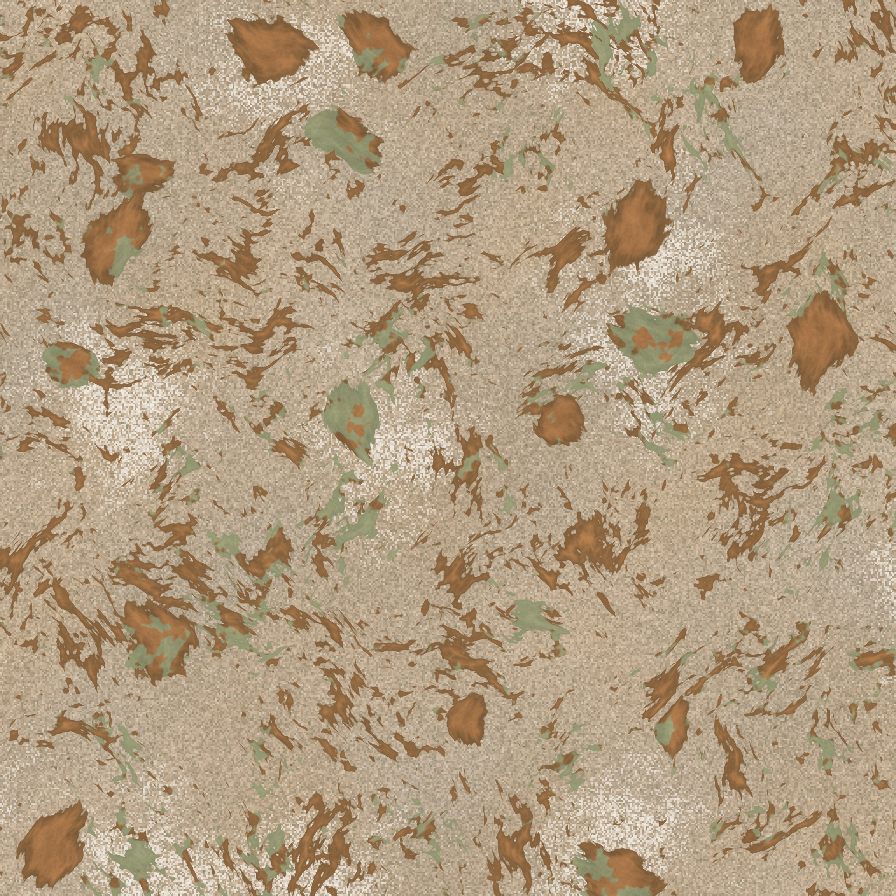
Give the GLSL for this texture, as a WebGL 2 fragment shader.

```glsl
#version 300 es
precision highp float;
// Weathered sandy plaster with flaked rust chips, green patina and white speckle.
uniform vec2 u_resolution;
out vec4 fragColor;

#define GRAIN_CELLS 512.0
#define CLUSTER_CELLS 9.0
#define PEBBLE_CELLS 8.0
#define SOLID_SHARE 0.27
#define FLAKE_COVER 0.15
#define PATINA_LEVEL 0.70
#define WHITE_AMOUNT 0.6
#define SAND_DARK vec3(0.635, 0.565, 0.465)
#define SAND_LIGHT vec3(0.835, 0.755, 0.655)
#define RUST_DARK vec3(0.51, 0.375, 0.235)
#define RUST_LIGHT vec3(0.64, 0.45, 0.28)
#define PATINA vec3(0.56, 0.59, 0.45)

float hash(vec2 p) {
    vec3 q = fract(p.xyx * vec3(0.1031, 0.1030, 0.0973));
    q += dot(q, q.yzx + 33.33);
    return fract((q.x + q.y) * q.z);
}

vec2 hash2(vec2 p) {
    vec3 q = fract(p.xyx * vec3(0.1031, 0.1030, 0.0973));
    q += dot(q, q.yzx + 33.33);
    return fract((q.xx + q.yz) * q.zy);
}

// Distances to the nearest and second nearest cell points.
vec2 cellular(vec2 p) {
    vec2 cell = floor(p), local = p - cell, nearest = vec2(9.0);
    for (int y = -1; y <= 1; y++)
    for (int x = -1; x <= 1; x++) {
        vec2 offset = vec2(x, y);
        vec2 d = offset + hash2(cell + offset) - local;
        float dist = dot(d, d);
        nearest = dist < nearest.x ? vec2(dist, nearest.x)
                                   : vec2(nearest.x, min(nearest.y, dist));
    }
    return sqrt(nearest);
}

// Three cellular octaves, centred near zero.
float layered(vec2 p) {
    return 0.5 * cellular(p).x + 0.3 * cellular(p * 2.1 + 17.3).x
         + 0.2 * cellular(p * 4.3 + 41.7).x - 0.46;
}

vec2 warp(vec2 p) {
    p += 0.007 * sin(p.yx * vec2(37.0, 43.0) + vec2(0.7, 2.1));
    return p + 0.003 * sin(p.yx * vec2(97.0, 113.0) + vec2(1.9, 0.4));
}

float slowWaves(vec2 p) {
    return (sin(p.x * 9.0 + 2.0 * sin(p.y * 7.0)) + sin(p.y * 13.0 - p.x * 6.0 + 1.3)
          + sin(p.x * 21.0 + 1.5 * sin(p.y * 17.0 + 2.0))) / 3.0;
}

// Scattered chips and flake clusters: x coverage field, y patina bias, z relief.
vec3 chips(vec2 p) {
    vec3 best = vec3(-1.0, 0.0, 0.0);
    vec2 home = floor(p * CLUSTER_CELLS);
    for (int y = -1; y <= 1; y++)
    for (int x = -1; x <= 1; x++) {
        vec2 cell = home + vec2(x, y);
        vec2 kind = hash2(cell + 57.0), look = hash2(cell + 131.0);
        vec2 centre = (cell + 0.15 + 0.7 * hash2(cell + 9.0)) / CLUSTER_CELLS;
        float angle = 6.2832 * look.x, c = cos(angle), s = sin(angle);
        vec2 q = mat2(c, -s, s, c) * (p - centre);
        bool solid = kind.x < SOLID_SHARE;
        float radius = solid ? mix(0.026, 0.046, kind.y) : mix(0.038, 0.076, kind.y);
        float inside = 1.0 - length(q * vec2(0.85, 1.2)) / radius;
        if (inside < -0.7) continue;
        float streak = layered(q * vec2(24.0, 54.0) + cell * 7.0);
        float field = solid ? 0.9 * inside - 0.06 + 0.65 * streak
                            : 0.24 * inside - FLAKE_COVER + streak;
        if (field > best.x) {
            float side = 0.15 * clamp(q.y / radius, -1.0, 1.0);
            best = vec3(field, side + 0.5 * (look.y - PATINA_LEVEL), streak);
        }
    }
    return best;
}

void main() {
    vec2 uv = gl_FragCoord.xy / u_resolution.y;
    vec2 p = warp(uv);
    vec2 grainCell = floor(uv * GRAIN_CELLS);
    float fine = hash(grainCell);
    float grain = 0.7 * fine + 0.3 * hash(floor(grainCell * 0.5) + 211.0);
    float slow = slowWaves(uv);
    float rough = layered(p * 38.0);

    // Grainy sand ground with warm drifts and a few olive grains.
    vec3 colour = mix(SAND_DARK, SAND_LIGHT, clamp(grain + 0.10 * slow + 0.15 * rough, 0.0, 1.0));
    colour *= 1.0 + vec3(0.01, -0.005, -0.03) * slowWaves(uv.yx * 1.4 + 3.0);
    float speck = hash(grainCell + 733.0);
    colour = mix(colour, vec3(0.56, 0.54, 0.43), 0.75 * step(0.95, speck));

    // White speckle, dense at the core of each worn patch.
    float worn = cellular(p * 3.0 + 5.0).x + 0.5 * layered(p * 13.0) - 0.08 * slow;
    float patchCore = smoothstep(0.46, 0.0, worn);
    float whiteChance = WHITE_AMOUNT * patchCore * patchCore + 0.02;
    float white = step(1.0 - whiteChance, hash(grainCell + 397.0));
    colour = mix(colour, mix(vec3(0.83, 0.78, 0.71), vec3(0.95, 0.93, 0.90), fine * patchCore), white);

    // Rust chips, plus broken flakes along the pebble borders.
    vec3 chip = chips(p);
    vec2 pebble = cellular(p * PEBBLE_CELLS + 23.0);
    float crack = rough - 0.11 - 1.2 * (pebble.y - pebble.x) + 0.05 * slow;
    if (crack > chip.x) chip = vec3(crack, -0.12, rough);
    float cover = smoothstep(-0.025, 0.025, chip.x + 0.03 * (fine - 0.5));
    vec3 rust = mix(RUST_DARK, RUST_LIGHT, smoothstep(0.02, 0.4, chip.x));
    float green = smoothstep(-0.03, 0.05, chip.y + layered(p * 27.0 + 61.0));
    vec3 chipColour = mix(rust, PATINA, 0.9 * green);
    chipColour *= 1.0 + 0.3 * chip.z + 0.07 * (grain - 0.5);
    fragColor = vec4(mix(colour, chipColour, cover), 1.0);
}
```
